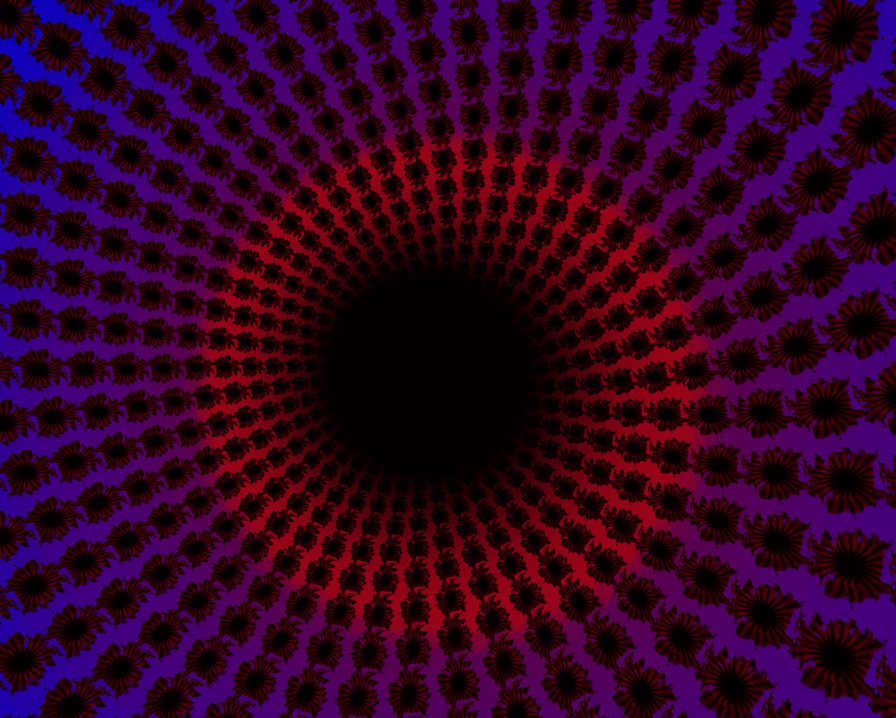
Reproduce this background procedurally as a WebGL 2 fragment shader.

```glsl
#version 300 es
precision highp float;
// Fractal tunnel: dark beads on a warped log-polar lattice, red near a black disc, blue far out.
uniform vec2 u_resolution;
out vec4 outColor;

const float TAU = 6.2831853;
const vec2 CENTER = vec2(0.594, 0.479);    // disc centre, in canvas heights
const vec2 WARP = vec2(0.285, 0.172);      // complex stretch of the lattice
const vec2 ORIGIN = vec2(-0.462, 3.222);   // one bead, in warped log space
const vec2 ARM_STEP = vec2(0.146, 0.0139); // bead to bead along an arm
const float ARMS = 43.0;
const float TWIST = 15.0;                  // bead steps gained in one turn
const vec2 BEAD_SHAPE = vec2(0.83, 1.15);
const float FRINGE = 0.42;                 // reach of the dark fringe
const float WHISKERS = 22.0;
const float RED_EDGE = -1.06;              // depth where red turns violet

const vec3 BLACK = vec3(0.012, 0.0, 0.004);
const vec3 RUST = vec3(0.30, 0.012, 0.035);
const vec3 RED = vec3(0.60, 0.012, 0.09);
const vec3 PLUM = vec3(0.35, 0.005, 0.31);
const vec3 VIOLET = vec3(0.27, 0.0, 0.49);
const vec3 BLUE = vec3(0.05, 0.0, 0.74);

vec2 cmul(vec2 a, vec2 b) { return vec2(a.x * b.x - a.y * b.y, a.x * b.y + a.y * b.x); }

float hash(vec2 p) {
    vec3 h = fract(p.xyx * vec3(0.1031, 0.1030, 0.0973));
    h += dot(h, h.yzx + 33.33);
    return fract((h.x + h.y) * h.z);
}

// Value noise that repeats once per lattice cell
float cellNoise(vec2 q, float period) {
    vec2 p = q * period, i = floor(p), f = fract(p);
    f = f * f * (3.0 - 2.0 * f);
    vec2 lo = mod(i, period), hi = mod(i + 1.0, period);
    return mix(mix(hash(lo), hash(vec2(hi.x, lo.y)), f.x),
               mix(hash(vec2(lo.x, hi.y)), hash(hi), f.x), f.y);
}

// Crinkled noise with sharp valleys, for the branching edges
float branches(vec2 q) {
    float sum = 0.0, amp = 0.5, period = 5.0;
    for (int i = 0; i < 4; i++) {
        sum += amp * abs(2.0 * cellNoise(q, period) - 1.0);
        amp *= 0.62;
        period *= 2.0;
    }
    return sum;
}

// Colour behind the beads, by depth in the tunnel
vec3 glow(float depth) {
    vec3 c = mix(BLACK, RED, smoothstep(-2.1, -1.12, depth));
    c = mix(c, PLUM, smoothstep(RED_EDGE - 0.07, RED_EDGE + 0.07, depth));
    c = mix(c, VIOLET, smoothstep(RED_EDGE, -0.52, depth));
    return mix(c, BLUE, smoothstep(-0.6, 0.0, depth));
}

vec3 tunnel(vec2 uv) {
    vec2 z = uv - CENTER;
    float radius = max(length(z), 0.001);
    vec2 w = vec2(log(radius), atan(z.y, z.x)) - cmul(WARP, z);

    // Lattice coordinates: x along an arm, y across the arms
    vec2 across = (vec2(0.0, TAU) - TWIST * ARM_STEP) / ARMS;
    mat2 lattice = mat2(ARM_STEP, across);
    vec2 q = inverse(lattice) * (w - ORIGIN);
    vec2 cell = floor(q + 0.5);

    // Nearest bead
    float d = 9.0;
    vec2 local = vec2(0.0);
    for (int j = -1; j <= 1; j++) {
        for (int i = -1; i <= 1; i++) {
            vec2 offset = lattice * (q - cell - vec2(i, j)) / ARM_STEP.x * BEAD_SHAPE;
            float len = length(offset);
            if (len < d) { d = len; local = offset; }
        }
    }

    // Fringe of whiskers and branching edge
    float angle = atan(local.y, local.x + 0.00001);
    float crinkle = branches(q);
    float whisker = 0.5 + 0.5 * cos(WHISKERS * angle + 5.0 * (crinkle - 0.4));
    float edge = d + 0.42 * (crinkle - 0.4) + 0.025 * cos(9.0 * angle);
    float open = smoothstep(FRINGE - 0.035, FRINGE + 0.035, edge);
    float core = smoothstep(0.13, 0.31, d + 0.04 * whisker);
    float light = smoothstep(-2.0, -1.1, w.x);

    vec3 fringe = mix(BLACK, RUST, core * light * (0.25 + 0.75 * whisker));
    fringe *= mix(0.65, 1.1, smoothstep(0.2, 0.6, crinkle));
    vec3 color = mix(fringe, glow(w.x + 0.12 * (crinkle - 0.4)), open * core);
    return mix(BLACK, color, smoothstep(0.115, 0.16, radius));
}

void main() {
    // Average of 3 x 3 samples smooths the fine edges
    vec3 color = vec3(0.0);
    for (int j = -1; j <= 1; j++) {
        for (int i = -1; i <= 1; i++) {
            color += tunnel((gl_FragCoord.xy + vec2(i, j) / 3.0) / u_resolution.y);
        }
    }
    outColor = vec4(color / 9.0, 1.0);
}
```
